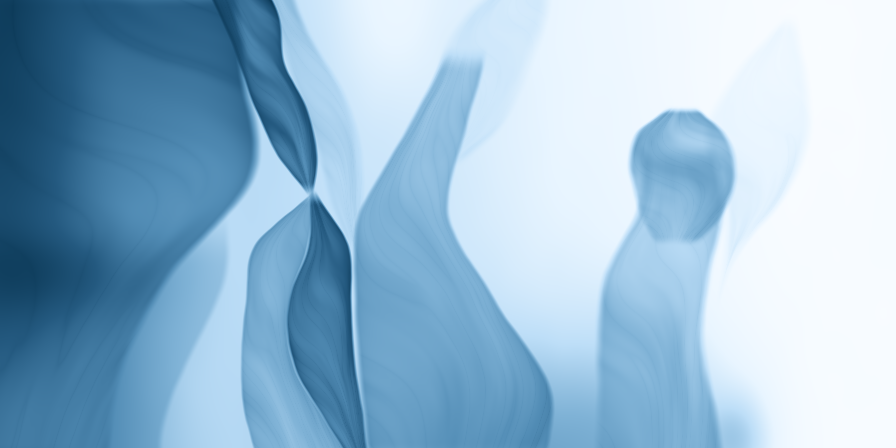
Give the GLSL for this background, as a WebGL 2 fragment shader.

```glsl
#version 300 es
precision highp float;
// Translucent blue silk veils drifting from deep shadow into pale light.
uniform vec2 u_resolution;
out vec4 outColor;

#define WHITE vec3(0.98, 0.99, 1.00)
#define PALE  vec3(0.91, 0.96, 1.00)
#define SKY   vec3(0.74, 0.87, 0.97)
#define MIST  vec3(0.50, 0.70, 0.84)
#define STEEL vec3(0.32, 0.55, 0.71)
#define DEEP  vec3(0.14, 0.35, 0.50)
#define NIGHT vec3(0.05, 0.23, 0.35)
#define FILAMENTS 20.0
#define FOLD_DEPTH 0.16
#define RIM_DEPTH 0.13

float hash(vec2 p) {
  p = fract(p * vec2(0.1031, 0.1137));
  p += dot(p, p.yx + 33.33);
  return fract((p.x + p.y) * p.x * 17.0);
}

float noise(vec2 p) {
  vec2 i = floor(p), f = fract(p);
  f = f * f * (3.0 - 2.0 * f);
  return mix(mix(hash(i), hash(i + vec2(1, 0)), f.x),
             mix(hash(i + vec2(0, 1)), hash(i + vec2(1, 1)), f.x), f.y);
}

float fbm(vec2 p) {
  float sum = 0.0, gain = 0.5;
  for (int i = 0; i < 4; i++) {
    sum += gain * noise(p);
    p = mat2(1.6, 1.2, -1.2, 1.6) * p + 7.3;
    gain *= 0.5;
  }
  return sum;
}

float glow(vec2 p, vec2 center, vec2 size) {
  vec2 d = (p - center) / size;
  return exp(-dot(d, d));
}

// Smooth curve through evenly spaced knots
float spline(float t, float k[6]) {
  float u = clamp(t, 0.0, 1.0) * 5.0;
  int i = min(int(u), 4);
  float f = u - float(i);
  float a = k[max(i - 1, 0)], b = k[i], c = k[i + 1], d = k[min(i + 2, 5)];
  return b + 0.5 * f * (c - a + f * (2.0 * a - 5.0 * b + 4.0 * c - d + f * (3.0 * (b - c) + d - a)));
}

// span: top and bottom; look: top tone, bottom tone, opacity, edge softness
float veil(float ink, vec2 p, vec2 span, float left[6], float right[6], vec4 look) {
  float t = (span.x - p.y) / (span.x - span.y);
  float l = spline(t, left), r = spline(t, right);
  float s = (p.x - l) / max(r - l, 0.004);
  float d = min(p.x - l, r - p.x);
  float mask = smoothstep(0.0, look.w, d) * smoothstep(0.0, 0.07, t) * (1.0 - smoothstep(0.92, 1.0, t));
  // Broad folds and fine threads run along the cloth
  vec2 cloth = vec2(s + 0.25 * sin(t * 4.0 + s * 3.0), t) + look.x * 9.0;
  float folds = fbm(cloth * vec2(4.0, 2.0)) - 0.47;
  float thread = noise(cloth * vec2(FILAMENTS, 2.5));
  float crease = pow(1.0 - abs(2.0 * thread - 1.0), 8.0);
  float rim = exp(-max(d, 0.0) / 0.007) + 0.6 * exp(-max(d, 0.0) / 0.045);
  float tone = mix(look.x, look.y, t) + FOLD_DEPTH * folds + 0.025 * crease + RIM_DEPTH * rim * look.z;
  float opacity = look.z * (0.85 + 0.5 * folds + 0.15 * rim);
  return mix(ink, tone, mask * clamp(opacity, 0.0, 1.0));
}

vec3 palette(float ink) {
  float k = clamp(ink, 0.0, 1.0) * 6.0;
  vec3 c = mix(WHITE, PALE, min(k, 1.0));
  c = mix(c, SKY, clamp(k - 1.0, 0.0, 1.0));
  c = mix(c, MIST, clamp(k - 2.0, 0.0, 1.0));
  c = mix(c, STEEL, clamp(k - 3.0, 0.0, 1.0));
  c = mix(c, DEEP, clamp(k - 4.0, 0.0, 1.0));
  return mix(c, NIGHT, clamp(k - 5.0, 0.0, 1.0));
}

void main() {
  vec2 p = gl_FragCoord.xy / u_resolution * vec2(2.0, 1.0);
  vec2 q = p + 0.012 * (vec2(fbm(p * 6.0), fbm(p * 6.0 + 31.0)) - 0.47);

  // Light falls from the right, haze gathers below
  float ink = mix(0.33, 0.03, smoothstep(0.5, 1.85, p.x)) + 0.45 * (1.0 - smoothstep(-0.05, 0.55, p.x));
  ink += 0.36 * glow(p, vec2(1.15, -0.02), vec2(0.35, 0.26)) + 0.18 * glow(p, vec2(1.5, 0.0), vec2(0.24, 0.35));
  ink += 0.1 * (fbm(p * vec2(3.0, 1.6)) - 0.47) - 0.14 * glow(p, vec2(0.86, 1.0), vec2(0.14, 0.25));
  ink += 0.2 * glow(p, vec2(1.65, 0.02), vec2(0.07, 0.1));

  // Faint sheet under the dark drape
  float sheet = 0.37 + 0.15 * smoothstep(0.0, 0.45, p.y) - q.x;
  ink += 0.1 * smoothstep(0.0, 0.02, sheet) * (1.0 - smoothstep(0.4, 0.55, p.y));

  // Dark drape on the left
  ink = veil(ink, q, vec2(1.06, -0.08), float[6](-0.3, -0.3, -0.2, -0.3, -0.3, -0.3),
    float[6](0.53, 0.562, 0.576, 0.385, 0.276, 0.25), vec4(0.87, 0.68, 0.88, 0.03));
  ink += 0.14 * (1.0 - smoothstep(0.0, 0.28, p.x)) * smoothstep(0.05, 0.45, p.y);
  ink += 0.1 * glow(p, vec2(0.15, 0.38), vec2(0.2, 0.09));

  // Gauze and twisted ribbon
  ink = veil(ink, q, vec2(1.06, 0.42), float[6](0.56, 0.612, 0.656, 0.7, 0.73, 0.78),
    float[6](0.65, 0.693, 0.768, 0.81, 0.815, 0.807), vec4(0.48, 0.36, 0.65, 0.02));
  ink = veil(ink, q, vec2(0.58, -0.06), float[6](0.698, 0.565, 0.544, 0.536, 0.547, 0.578),
    float[6](0.703, 0.69, 0.646, 0.656, 0.727, 0.797), vec4(0.58, 0.5, 0.8, 0.008));
  ink = veil(ink, q, vec2(1.06, 0.555), float[6](0.443, 0.492, 0.534, 0.568, 0.615, 0.685),
    float[6](0.586, 0.628, 0.641, 0.69, 0.713, 0.7), vec4(0.92, 0.8, 0.9, 0.008));

  // Central sheet and its upper wisp
  ink = veil(ink, q, vec2(1.06, 0.62), float[6](1.12, 1.03, 0.98, 0.953, 0.932, 0.911),
    float[6](1.245, 1.237, 1.206, 1.172, 1.125, 1.04), vec4(0.32, 0.34, 0.6, 0.04));
  ink = veil(ink, q, vec2(0.9, -0.06), float[6](0.99, 0.9, 0.794, 0.786, 0.8, 0.82),
    float[6](1.094, 1.047, 1.01, 1.115, 1.234, 1.224), vec4(0.4, 0.66, 0.85, 0.015));
  ink = veil(ink, q, vec2(0.58, -0.06), float[6](0.688, 0.685, 0.638, 0.651, 0.721, 0.79),
    float[6](0.706, 0.779, 0.786, 0.794, 0.8125, 0.828), vec4(0.8, 0.76, 0.92, 0.008));

  // Right plume: trailing wisp, column, rounded cap
  ink = veil(ink, q, vec2(0.97, 0.3), float[6](1.74, 1.635, 1.5625, 1.604, 1.607, 1.594),
    float[6](1.784, 1.81, 1.815, 1.763, 1.656, 1.604), vec4(0.2, 0.3, 0.75, 0.03));
  ink = veil(ink, q, vec2(0.68, -0.06), float[6](1.42, 1.414, 1.34, 1.323, 1.325, 1.323),
    float[6](1.6, 1.625, 1.594, 1.578, 1.607, 1.628), vec4(0.48, 0.58, 0.8, 0.025));
  ink = veil(ink, q, vec2(0.765, 0.45), float[6](1.484, 1.41, 1.393, 1.406, 1.427, 1.458),
    float[6](1.5625, 1.622, 1.646, 1.643, 1.615, 1.5625), vec4(0.64, 0.46, 0.8, 0.02));

  outColor = vec4(palette(ink), 1.0);
}
```
